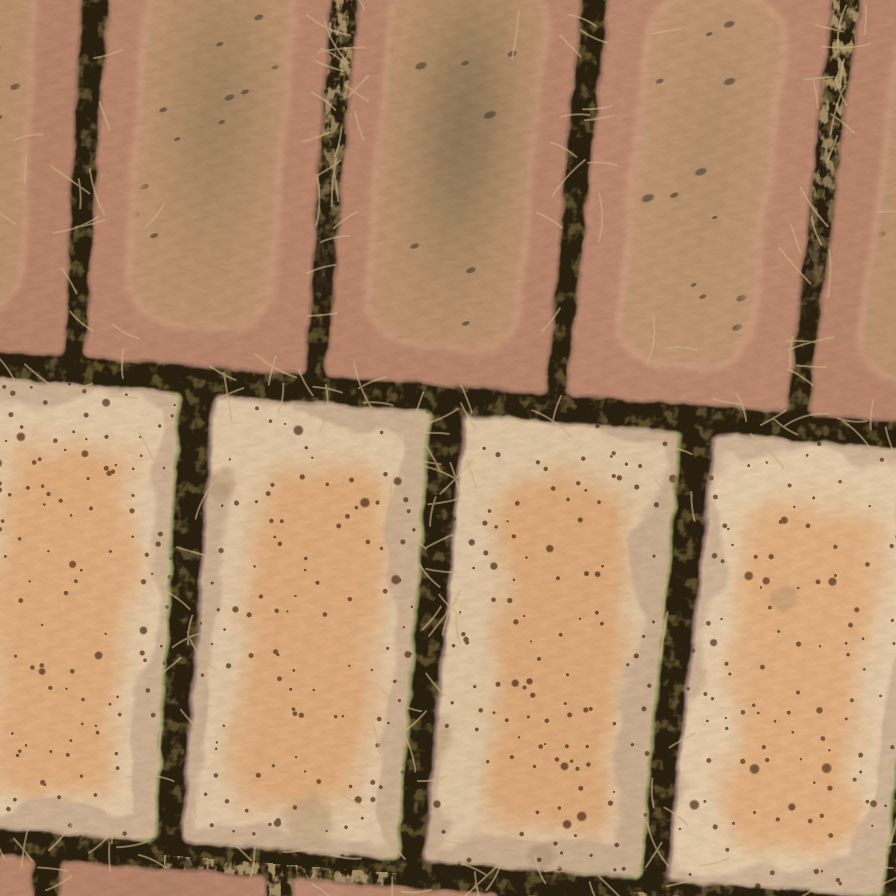
This texture is drawn by a three.js fragment shader. Its source:

```glsl
varying vec2 vUv;

const float ROW_HEIGHT = 0.533;

struct Brick {
  vec2 pos;      // position from the brick centre
  vec2 id;       // column and row
  float odd;     // 1 on pale rows, 0 on red rows
  float joint;   // index of the nearest upright joint
  float edge;    // signed distance, negative inside the brick
};

float hash(vec2 p, float seed) {
  return fract(sin(dot(p, vec2(127.1, 311.7)) + seed * 74.7) * 4375.85);
}

// Layered sines, roughly -1 to 1
float waves(vec2 p) {
  float sum = 0.0, amp = 0.5;
  for (int i = 0; i < 4; i++) {
    p = mat2(0.8, 0.6, -0.6, 0.8) * p * 1.7 + 1.3;
    sum += amp * sin(p.x + 1.7 * sin(p.y));
    amp *= 0.65;
  }
  return sum;
}

// Cellular spots: only a share of the cells hold one
float spots(vec2 p, float radius, float share, float seed) {
  vec2 base = floor(p);
  float cover = 0.0;
  for (int j = -1; j <= 1; j++) {
    for (int i = -1; i <= 1; i++) {
      vec2 cell = base + vec2(i, j);
      vec2 centre = cell + vec2(hash(cell, seed), hash(cell, seed + 1.0));
      float r = radius * mix(0.5, 1.2, hash(cell, seed + 2.0));
      float spot = 1.0 - smoothstep(r * 0.6, r * 1.2, distance(p, centre));
      cover = max(cover, spot * step(hash(cell, seed + 3.0), share));
    }
  }
  return cover;
}

float roundBox(vec2 p, vec2 size, float radius) {
  vec2 q = abs(p) - size + radius;
  return length(max(q, 0.0)) + min(max(q.x, q.y), 0.0) - radius;
}

// Slanted running bond with leaning upright joints
Brick findBrick(vec2 p) {
  Brick b;
  float v = p.y + 0.078 * p.x - 0.593;
  float row = floor(v / ROW_HEIGHT);
  b.odd = mod(row, 2.0);
  float width = mix(0.269, 0.28, b.odd);
  float u = p.x - (0.05 + 0.068 * p.x) * v;
  float c = (u - mix(0.082, 0.221, b.odd)) / width;
  float rise = fract(v / ROW_HEIGHT);
  b.id = vec2(floor(c), row);
  b.joint = floor(c + 0.5);
  b.pos = (vec2(fract(c), rise) - 0.5) * vec2(width, ROW_HEIGHT);
  vec2 gap = vec2(mix(0.010, 0.014, rise) + 0.003 * b.odd, 0.014);
  b.edge = roundBox(b.pos, vec2(width, ROW_HEIGHT) * 0.5 - gap, 0.009);
  return b;
}

// Curved dry fibres, gathered along the joints
float fibres(vec2 p, float freq, float seed) {
  float cover = 0.0;
  vec2 base = floor(p * freq);
  for (int j = -1; j <= 1; j++) {
    for (int i = -1; i <= 1; i++) {
      vec2 cell = base + vec2(i, j);
      vec2 centre = (cell + vec2(hash(cell, seed), hash(cell, seed + 1.0))) / freq;
      float clump = smoothstep(-0.3, 0.6, waves(centre * 5.0 + 2.0));
      float chance = mix(0.03, 0.3 + 0.6 * clump, smoothstep(-0.02, 0.0, findBrick(centre).edge));
      float angle = 6.283 * hash(cell, seed + 2.0);
      vec2 q = mat2(cos(angle), -sin(angle), sin(angle), cos(angle)) * (p - centre);
      q.y += 14.0 * (hash(cell, seed + 3.0) - 0.5) * q.x * q.x;
      float d = length(vec2(max(abs(q.x) - 0.5 / freq, 0.0), q.y));
      cover = max(cover, (1.0 - smoothstep(0.0004, 0.0019, d)) * step(hash(cell, seed + 4.0), chance));
    }
  }
  return cover;
}

vec3 redBrick(Brick b, vec2 p) {
  float tone = 0.5 + 0.45 * sin(1.9 * b.id.x + 0.1);
  float panel = roundBox(b.pos, vec2(0.070 + 0.016 * tone, 0.208), 0.05) + 0.003 * waves(p * 14.0);
  vec3 color = mix(vec3(0.71, 0.52, 0.42), vec3(0.73, 0.57, 0.43), 1.0 - smoothstep(-0.012, 0.006, panel));
  color += 0.045 * exp(-pow(panel / 0.006, 2.0));
  vec2 q = (b.pos - vec2(0.005, 0.04)) / vec2(0.052, 0.15);
  color = mix(color, vec3(0.54, 0.46, 0.34), tone * exp(-dot(q, q)));
  vec2 slanted = vec2(p.x + 0.3 * p.y, 1.8 * p.y - 0.6 * p.x);
  float chips = spots(slanted * 24.0, 0.17, 0.2, 3.0) * (1.0 - smoothstep(-0.02, 0.0, panel));
  return mix(color, vec3(0.34, 0.30, 0.24), 0.75 * chips);
}

vec3 paleBrick(Brick b, vec2 p) {
  float core = roundBox(b.pos - vec2(0.004, -0.01), vec2(0.083, 0.205), 0.05) + 0.014 * waves(p * 13.0);
  vec3 color = mix(vec3(0.86, 0.76, 0.63), vec3(0.85, 0.66, 0.48), 1.0 - smoothstep(-0.035, 0.014, core));
  float rim = b.edge + 0.022 + 0.022 * waves(p * 9.0 + b.id.x) + 0.10 * b.pos.x;
  color = mix(color, vec3(0.76, 0.65, 0.54), 0.8 * smoothstep(-0.004, 0.006, rim));
  color = mix(color, vec3(0.66, 0.54, 0.41), 0.45 * spots(p * 7.0 + 0.02 * waves(p * 60.0), 0.2, 0.25, 8.0));
  float pits = max(spots(p * 48.0, 0.13, 0.35, 5.0), spots(p * 17.0, 0.085, 0.3, 11.0));
  color = mix(color, vec3(0.36, 0.24, 0.15), 0.8 * pits);
  // Green fringe on the right edge, purple on the left
  vec3 fringe = mix(vec3(0.56, 0.42, 0.42), vec3(0.60, 0.66, 0.34), step(0.0, b.pos.x));
  float side = smoothstep(0.10, 0.115, abs(b.pos.x));
  return mix(color, fringe, 0.6 * side * smoothstep(-0.007, -0.001, b.edge));
}

vec3 mortar(Brick b, vec2 p) {
  vec3 color = mix(vec3(0.16, 0.12, 0.06), vec3(0.35, 0.30, 0.17), smoothstep(0.0, 0.9, waves(p * 70.0)));
  float dry = (1.0 - b.odd) * mod(b.joint, 2.0) * smoothstep(-0.2, 0.1, b.pos.y);
  return mix(color, vec3(0.63, 0.54, 0.39), dry * smoothstep(-0.3, 0.6, waves(p * vec2(110.0, 75.0))));
}

void main() {
  vec2 p = vUv;
  Brick b = findBrick(p);
  b.edge += 0.0022 * waves(p * 38.0);
  vec3 face = b.odd > 0.5 ? paleBrick(b, p) : redBrick(b, p);
  face += 0.035 * (hash(b.id, 2.0) - 0.5);

  // Fine slanted ripples and soft shade next to the joints
  face *= 1.0 + 0.028 * waves(vec2(p.x + p.y, 2.2 * p.y - 0.7 * p.x) * 75.0);
  face *= 1.0 - 0.22 * smoothstep(-0.006, 0.0, b.edge);
  vec3 color = mix(face, mortar(b, p), smoothstep(-0.002, 0.002, b.edge));

  float straw = max(fibres(p, 19.0, 1.0), fibres(p, 31.0, 7.0));
  color = mix(color, vec3(0.77, 0.67, 0.50), 0.6 * straw);
  gl_FragColor = vec4(color, 1.0);
}
```
